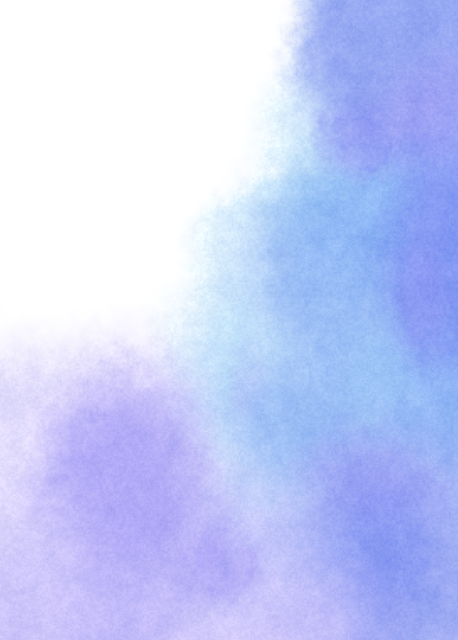
Reproduce this background procedurally as a WebGL 2 fragment shader.

```glsl
#version 300 es
precision highp float;
// Soft watercolour washes in blue, cyan and violet on white grained paper.

uniform vec2 u_resolution;
out vec4 fragColor;

// Pigments
const vec3 PAPER      = vec3(1.00, 1.00, 1.00);
const vec3 ICE        = vec3(0.88, 0.95, 0.99);
const vec3 CYAN       = vec3(0.65, 0.82, 0.97);
const vec3 SKY        = vec3(0.59, 0.73, 0.96);
const vec3 AZURE      = vec3(0.53, 0.70, 0.96);
const vec3 PERIWINKLE = vec3(0.58, 0.65, 0.95);
const vec3 INDIGO     = vec3(0.50, 0.57, 0.95);
const vec3 VIOLET     = vec3(0.65, 0.62, 0.96);
const vec3 LILAC      = vec3(0.77, 0.74, 0.98);
const vec3 MIST       = vec3(0.89, 0.87, 0.99);

// Tuning, in units of the canvas height
const float BLEED       = 0.070; // broad wobble of the wash outlines
const float FEATHER     = 0.030; // fine wobble of the wash outlines
const float GRAIN_SCALE = 380.0;
const float GRAIN       = 0.085;
const float MOTTLE      = 0.070;
const float STREAKS     = 0.060;

float hash(vec2 p) {
    vec3 q = fract(vec3(p.xyx) * 0.1031);
    q += dot(q, q.yzx + 33.33);
    return fract((q.x + q.y) * q.z);
}

float noise(vec2 p) {
    vec2 i = floor(p), f = fract(p);
    f = f * f * (3.0 - 2.0 * f);
    vec2 e = vec2(0.0, 1.0);
    return mix(mix(hash(i), hash(i + e.yx), f.x),
               mix(hash(i + e.xy), hash(i + e.yy), f.x), f.y);
}

float fbm(vec2 p) {
    float sum = 0.0, amp = 0.5;
    for (int i = 0; i < 5; i++) {
        sum += amp * noise(p);
        p = mat2(1.6, 1.2, -1.2, 1.6) * p + 7.3;
        amp *= 0.5;
    }
    return sum;
}

// Lays an elliptical wash of pigment over the colour
void wash(inout vec3 col, vec2 p, vec2 centre, vec2 radius, float soft, vec3 pigment, float strength) {
    float d = length((p - centre) / radius);
    col = mix(col, pigment, strength * (1.0 - smoothstep(1.0 - soft, 1.0 + soft, d)));
}

// Broken rim where pigment gathers as a small wash dries
void rim(inout vec3 col, vec2 p, vec2 centre, float radius, vec3 pigment) {
    float d = abs(length(p - centre) - radius);
    float broken = smoothstep(0.35, 0.6, noise(p * 30.0));
    col = mix(col, pigment, 0.35 * broken * (1.0 - smoothstep(0.0, 0.008, d)));
}

void main() {
    vec2 uv = gl_FragCoord.xy / u_resolution.y;
    vec2 broad = vec2(fbm(uv * 7.0), fbm(uv * 7.0 + 31.0)) - 0.48;
    vec2 fine = vec2(fbm(uv * 60.0), fbm(uv * 60.0 + 57.0)) - 0.48;
    vec2 p = uv + BLEED * broad + FEATHER * fine;

    // Pale lilac ground along the bottom
    vec3 col = mix(PAPER, MIST, 1.0 - smoothstep(0.39, 0.52, p.y + 0.08 * p.x));
    col = mix(col, LILAC, (1.0 - smoothstep(0.0, 0.42, p.y)) * 0.45);
    wash(col, p, vec2(0.43, 0.21), vec2(0.16, 0.13), 0.80, mix(LILAC, SKY, 0.35), 0.70);

    // Blue body, fading to white along a stepped left edge
    float edge = 0.275 + 0.11 * smoothstep(0.67, 0.76, p.y) + 0.06 * smoothstep(0.78, 0.96, p.y)
               + 0.025 * (1.0 - smoothstep(0.44, 0.56, p.y));
    float depth = p.x - edge;
    float body = smoothstep(0.15, 0.38, p.y);
    col = mix(col, ICE, body * smoothstep(-0.01, 0.08, depth));
    col = mix(col, SKY, body * smoothstep(0.03, 0.23, depth));

    // Upper right
    wash(col, p, vec2(0.625, 0.96), vec2(0.145, 0.18), 0.32, PERIWINKLE, 0.95);
    wash(col, p, vec2(0.71, 0.81), vec2(0.10, 0.09), 0.70, VIOLET, 0.60);
    wash(col, p, vec2(0.49, 0.71), vec2(0.09, 0.06), 0.90, CYAN, 0.60);
    wash(col, p, vec2(0.58, 0.66), vec2(0.10, 0.08), 0.90, AZURE, 0.70);
    wash(col, p, vec2(0.563, 0.788), vec2(0.055, 0.056), 0.55, mix(INDIGO, VIOLET, 0.5), 0.65);
    rim(col, p, vec2(0.563, 0.788), 0.044, INDIGO);
    wash(col, p, vec2(0.71, 0.61), vec2(0.10, 0.17), 0.60, INDIGO, 0.80);
    wash(col, p, vec2(0.67, 0.53), vec2(0.04, 0.08), 0.60, mix(INDIGO, VIOLET, 0.3), 0.60);

    // Middle
    wash(col, p, vec2(0.35, 0.43), vec2(0.08, 0.09), 0.85, CYAN, 0.60);
    wash(col, p, vec2(0.43, 0.375), vec2(0.06, 0.07), 0.75, SKY, 0.60);
    wash(col, p, vec2(0.39, 0.40), vec2(0.025, 0.06), 0.90, LILAC, 0.30);
    wash(col, p, vec2(0.50, 0.31), vec2(0.11, 0.08), 0.80, SKY, 0.75);
    wash(col, p, vec2(0.60, 0.38), vec2(0.045, 0.07), 0.85, CYAN, 0.50);
    wash(col, p, vec2(0.69, 0.36), vec2(0.07, 0.09), 0.80, AZURE, 0.45);

    // Lower right
    wash(col, p, vec2(0.65, 0.13), vec2(0.16, 0.19), 0.55, PERIWINKLE, 0.80);
    wash(col, p, vec2(0.59, 0.25), vec2(0.09, 0.06), 0.80, VIOLET, 0.50);
    wash(col, p, vec2(0.60, 0.15), vec2(0.075, 0.11), 0.75, INDIGO, 0.65);
    wash(col, p, vec2(0.49, 0.03), vec2(0.10, 0.07), 0.85, LILAC, 0.60);

    // Lower left
    wash(col, p, vec2(0.21, 0.17), vec2(0.13, 0.24), 0.50, mix(LILAC, VIOLET, 0.35), 0.75);
    wash(col, p, vec2(0.195, 0.25), vec2(0.105, 0.13), 0.50, VIOLET, 0.60);
    wash(col, p, vec2(0.02, 0.02), vec2(0.09, 0.09), 0.80, LILAC, 0.60);
    wash(col, p, vec2(0.35, 0.12), vec2(0.062, 0.055), 0.60, VIOLET, 0.60);
    rim(col, p, vec2(0.36, 0.12), 0.045, VIOLET);

    // Streaks, mottling and paper grain show only where paint lies
    float paint = smoothstep(0.0, 0.10, 1.0 - col.r);
    float grain = 0.6 * noise(uv * GRAIN_SCALE) + 0.4 * noise(uv * GRAIN_SCALE * 0.5 + 9.0) - 0.5;
    float mottle = fbm(uv * 40.0 + 13.0) - 0.48;
    float streak = fbm(uv * vec2(24.0, 7.0) + 3.0 * broad) - 0.48;
    col += paint * (GRAIN * grain + MOTTLE * mottle + STREAKS * streak) * vec3(1.0, 0.85, 0.30);
    fragColor = vec4(clamp(col, 0.0, 1.0), 1.0);
}
```
